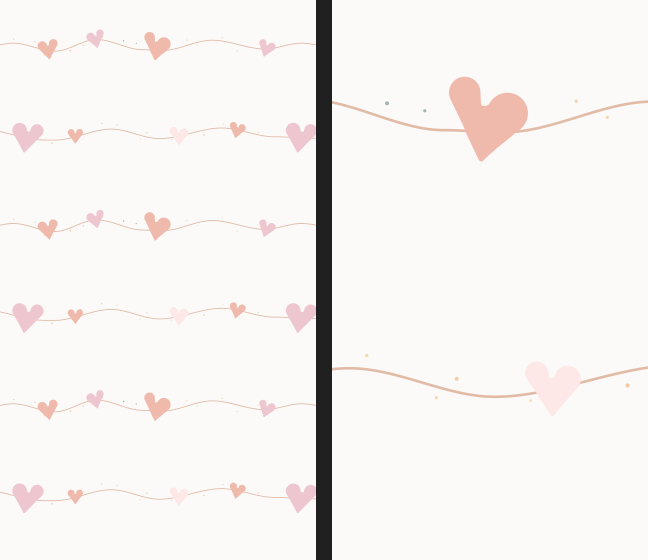
Left, the full canvas; right, a detail of the centre.
Reproduce this pattern procedurally as a WebGL 1 fragment shader.

```glsl
precision highp float;
// Garlands of tilted paper hearts on thin wavy strings, with tiny confetti.
// Two strings alternate down the canvas in one repeating band; each string is
// a chain of smooth bends and each heart a union of three tapered drops.
uniform vec2 u_resolution;

const vec3 PAPER = vec3(0.984, 0.980, 0.973);
const vec3 STRING = vec3(0.885, 0.735, 0.655);
const vec3 PINK = vec3(0.935, 0.775, 0.815);
const vec3 PEACH = vec3(0.937, 0.730, 0.670);
const vec3 BLUSH = vec3(0.992, 0.910, 0.905);

float pixel;   // size of one pixel in design units (canvas width = 432)

float cover(float d) { return clamp(0.5 - d / pixel, 0.0, 1.0); }

float hash(float n) { return fract(sin(n * 127.1) * 43758.5); }

// Height change of one S-bend between two turning points
float bend(float x, vec2 a, vec2 b) {
  return (b.y - a.y) * smoothstep(a.x, b.x, x);
}

float upperString(float x) {
  return 64.0 + bend(x, vec2(-20, 64), vec2(18, 59))
    + bend(x, vec2(18, 59), vec2(75, 70)) + bend(x, vec2(75, 70), vec2(132, 54))
    + bend(x, vec2(132, 54), vec2(195, 68)) + bend(x, vec2(195, 68), vec2(222, 69))
    + bend(x, vec2(222, 69), vec2(290, 55)) + bend(x, vec2(290, 55), vec2(362, 67))
    + bend(x, vec2(362, 67), vec2(412, 59)) + bend(x, vec2(412, 59), vec2(450, 63));
}

float lowerString(float x) {
  return 176.0 + bend(x, vec2(-30, 176), vec2(62, 191.5))
    + bend(x, vec2(75, 191.5), vec2(152, 176.5)) + bend(x, vec2(152, 176.5), vec2(218, 189.5))
    + bend(x, vec2(218, 189.5), vec2(303, 175)) + bend(x, vec2(303, 175), vec2(375, 187))
    + bend(x, vec2(375, 187), vec2(432, 189));
}

float stringY(float x, float lower) {
  return lower > 0.5 ? lowerString(x) : upperString(x);
}

// Drop widening from a small tip at the origin to a circle at the given angle
float drop(vec2 q, float angle, float len, float tipR, float endR) {
  float c = cos(angle), s = sin(angle);
  q = vec2(abs(q.x * c - q.y * s), q.x * s + q.y * c);
  float b = (tipR - endR) / len;
  float a = sqrt(1.0 - b * b);
  float k = dot(q, vec2(-b, a));
  if (k < 0.0) return length(q) - tipR;
  if (k > a * len) return length(q - vec2(0.0, len)) - endR;
  return dot(q, vec2(a, b)) - tipR;
}

float blend(float a, float b, float k) {
  float h = max(k - abs(a - b), 0.0) / k;
  return min(a, b) - 0.25 * h * h * k;
}

// Heart standing on its tip; positive skew lengthens the left lobe
void heart(inout vec3 col, vec2 p, vec2 tip, float size, float tilt, float skew, vec3 ink) {
  vec2 q = vec2(p.x - tip.x, tip.y - p.y);
  float t = radians(tilt), r = 0.3 * size, tipR = 0.03 * size;
  float left = drop(q, t - 0.384, size * (1.0 + skew), tipR, r * (1.0 - skew));
  float right = drop(q, t + 0.384, size * (1.0 - skew), tipR, r * (1.0 + skew));
  float belly = drop(q, t, size * 0.55, tipR, size * 0.33);
  float d = blend(min(left, right), belly, 0.06 * size);
  col = mix(col, ink, cover(d));
}

void main() {
  pixel = 432.0 / u_resolution.x;
  vec2 p = vec2(gl_FragCoord.x, u_resolution.y - gl_FragCoord.y) * pixel;
  p.y = mod(p.y, 246.5);
  float lower = step(123.0, p.y);
  vec3 col = PAPER;

  // String, with thickness measured across its slope
  float y = stringY(p.x, lower);
  float slope = stringY(p.x + 0.5, lower) - stringY(p.x - 0.5, lower);
  col = mix(col, STRING, cover(abs(p.y - y) / sqrt(1.0 + slope * slope) - 0.6));

  // Confetti specks scattered close to the string
  for (int i = 0; i < 15; i++) {
    float id = float(i) + 31.0 * lower;
    float x = 14.0 + 23.0 * (float(i) + 0.8 * hash(id + 0.3));
    float side = hash(id + 7.7) < 0.6 ? -1.0 : 1.0;
    vec2 speck = vec2(x, stringY(x, lower) + side * (3.0 + 6.0 * hash(id + 4.1)));
    float shade = hash(id + 9.4);
    vec3 ink = mix(vec3(0.97, 0.85, 0.65), vec3(0.93, 0.76, 0.62), shade);
    if (lower < 0.5 && (i == 6 || i == 7)) ink = vec3(0.58, 0.66, 0.67);
    col = mix(col, ink, 0.85 * cover(length(p - speck) - 0.6 - 0.4 * shade));
  }

  // Hearts on the upper string
  heart(col, p, vec2(67.5, 80.0), 20.5, -7.5, -0.04, PEACH);
  heart(col, p, vec2(133.0, 64.5), 18.0, -11.0, -0.08, PINK);
  heart(col, p, vec2(212.0, 81.0), 27.5, 8.0, 0.13, PEACH);
  heart(col, p, vec2(361.0, 76.5), 17.2, 17.0, 0.05, PINK);

  // Hearts on the lower string; the large one returns at the right edge
  for (int i = 0; i < 2; i++)
    heart(col, p, vec2(33.0 + 374.0 * float(i), 207.0), 31.5, 10.0, -0.06, PINK);
  heart(col, p, vec2(103.0, 195.5), 15.5, 0.0, 0.0, PEACH);
  heart(col, p, vec2(244.5, 197.5), 18.8, 1.0, 0.07, BLUSH);
  heart(col, p, vec2(322.0, 188.0), 16.3, 12.0, 0.02, PEACH);

  gl_FragColor = vec4(col, 1.0);
}
```
